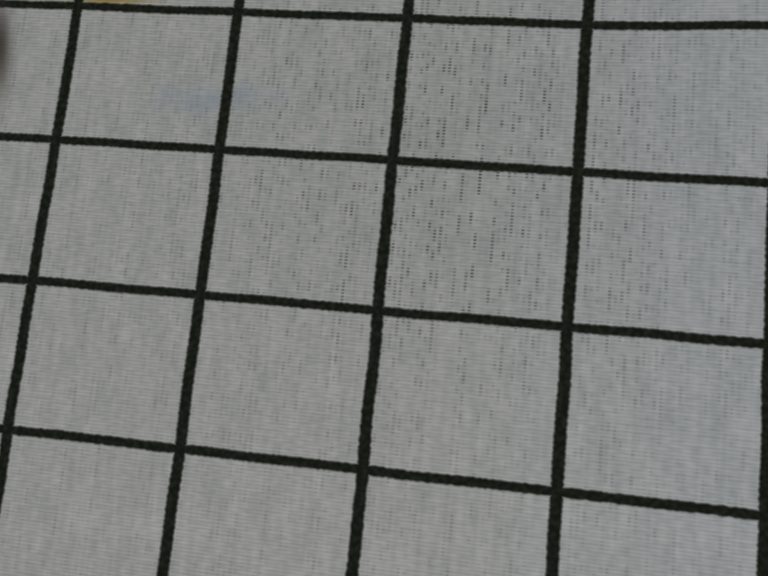
A Shadertoy shader for this pattern:

```glsl
// Grey woven cotton with a dark windowpane check, seen at a slight tilt.

const vec3 CLOTH_DIM    = vec3(0.495, 0.505, 0.495);
const vec3 CLOTH_BRIGHT = vec3(0.590, 0.590, 0.580);
const vec3 INK          = vec3(0.080, 0.090, 0.072);
const vec3 INK_WORN     = vec3(0.140, 0.150, 0.130);
const vec3 SMUDGE       = vec3(0.440, 0.480, 0.530);
const vec3 FOLD_SHADE   = vec3(0.200, 0.185, 0.165);
const vec3 EDGE_TINT    = vec3(0.480, 0.390, 0.140);

const vec2 HALF_WIDTH = vec2(0.031, 0.029); // of lines, in cells
const float SOFTNESS  = 0.007;              // ink bleed, in cells
const float WOBBLE    = 0.009;              // slow drift of each line
const float FRAY      = 0.006;              // ragged ink edge
const vec2 THREADS    = vec2(32.0, 46.0);   // per cell
const float TAU = 6.2831853;

// Perspective from cell coordinates to the canvas (height = 1, y down)
const mat3 CELL_TO_CANVAS = mat3(
     0.26611, 0.00979, -0.02792,
    -0.04087, 0.22557, -0.02581,
     0.13542, 0.01042,  1.0);

float hash(vec2 p) {
    vec3 q = fract(p.xyx * 0.1031);
    q += dot(q, q.yzx + 33.33);
    return fract((q.x + q.y) * q.z);
}

float cornerSlope(vec2 corner, vec2 offset) {
    float angle = TAU * hash(corner);
    return dot(vec2(cos(angle), sin(angle)), offset);
}

// Gradient noise, roughly -0.7 to 0.7
float noise(vec2 p) {
    vec2 i = floor(p), f = fract(p), e = vec2(1.0, 0.0);
    vec2 w = f * f * f * (f * (f * 6.0 - 15.0) + 10.0);
    float low  = mix(cornerSlope(i, f), cornerSlope(i + e, f - e), w.x);
    float high = mix(cornerSlope(i + e.yx, f - e.yx), cornerSlope(i + 1.0, f - 1.0), w.x);
    return mix(low, high, w.y);
}

float blob(vec2 p, vec2 center, vec2 radius) {
    vec2 d = (p - center) / radius;
    return exp(-dot(d, d));
}

// Coverage of the nearest line across one axis
float gridLine(float across, float along, float halfWidth, float pixel, float seed) {
    float id = floor(across + 0.5);
    float row = id * 7.37 + seed;
    float drift = WOBBLE * noise(vec2(along * 2.5, row));
    float ragged = FRAY * noise(vec2(along * 38.0, row + 3.1));
    float d = abs(across - id + drift) - halfWidth + ragged;
    float blur = SOFTNESS + 0.7 * pixel;
    return 1.0 - smoothstep(-blur, blur, d);
}

vec3 wovenCloth(vec2 cell, vec2 p, vec2 pixel) {
    // Uneven light and soft mottling
    float tone = 0.36 + 0.14 * p.x + 0.18 * p.y;
    tone -= 0.25 * blob(p, vec2(0.78, 0.25), vec2(0.36, 0.32));
    tone += 0.28 * noise(cell * vec2(7.0, 3.0) + 40.0);
    tone += 0.40 * noise(cell * vec2(26.0, 5.0) + 11.0);
    tone += 0.45 * noise(cell * vec2(16.0, 42.0) + 73.0);

    // Fine crosswise threads, faded where they cannot be resolved
    vec2 visible = 1.0 - smoothstep(0.4, 0.8, pixel * THREADS);
    float weft = 0.5 + 0.5 * sin(TAU * cell.y * THREADS.y);
    tone += 0.28 * (weft - 0.5) * visible.y;
    vec3 color = mix(CLOTH_DIM, CLOTH_BRIGHT, tone + 0.05);

    // Broken dark gaps between lengthwise threads
    float warp = cell.x * THREADS.x;
    float id = floor(warp);
    float gap = 1.0 - smoothstep(0.08, 0.42, abs(fract(warp) - 0.5));
    float dashes = smoothstep(-0.15, 0.4, noise(vec2(id * 5.31, cell.y * 13.0)));
    float openness = 0.25 + 0.75 * blob(p, vec2(0.78, 0.28), vec2(0.40, 0.34));
    float strength = openness * hash(vec2(id + 90.0, 5.0));
    float broken = mix(0.6, 1.0 - 0.8 * weft, visible.y);
    color *= 1.0 - 0.42 * gap * dashes * strength * broken * visible.x;

    return color * mix(vec3(1.0), vec3(0.985, 1.0, 1.02), smoothstep(0.6, 1.3, p.x));
}

void mainImage(out vec4 fragColor, in vec2 fragCoord) {
    vec2 p = vec2(fragCoord.x, iResolution.y - fragCoord.y) / iResolution.y;
    vec3 h = inverse(CELL_TO_CANVAS) * vec3(p, 1.0);
    vec2 cell = h.xy / h.z;

    // The cloth lifts a little at the upper right
    cell.y += 0.04 * smoothstep(3.0, 4.0, cell.x) * (1.0 - smoothstep(0.0, 1.0, cell.y));
    vec2 pixel = fwidth(cell);

    // Cloth and its stain
    vec3 color = wovenCloth(cell, p, pixel);
    float stain = blob(p, vec2(0.37, 0.17), vec2(0.10, 0.025));
    color = mix(color, SMUDGE, stain * (0.4 + 0.5 * noise(p * 30.0)));
    color = mix(color, EDGE_TINT, 0.8 * blob(p, vec2(0.19, 0.0), vec2(0.06, 0.006)));

    // Inked check
    float upright = gridLine(cell.x, cell.y, HALF_WIDTH.x, pixel.x, 2.6);
    float level = gridLine(cell.y, cell.x, HALF_WIDTH.y, pixel.y, 51.4);
    float wear = clamp(0.25 + 0.9 * noise(cell * vec2(34.0, 30.0)), 0.0, 1.0);
    color = mix(color, mix(INK, INK_WORN, wear), max(upright, level));

    // Shadowed fold at the upper left edge
    color = mix(color, FOLD_SHADE, 0.85 * blob(p, vec2(0.0, 0.08), vec2(0.018, 0.075)));
    fragColor = vec4(color, 1.0);
}
```
